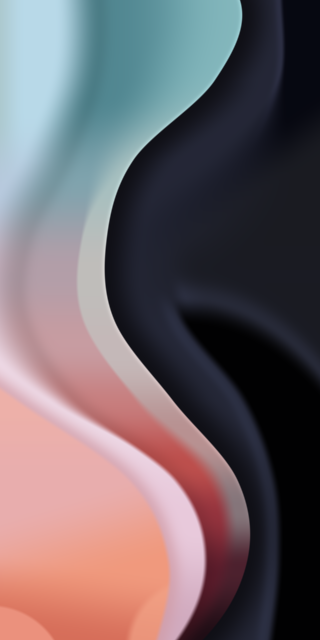
Reproduce this background procedurally as a Shadertoy shader.

```glsl
// Edge positions across the canvas, from above the top to below the bottom
const float[11] DARK_EDGE = float[11](.52, .75, .672, .417, .333, .357, .539, .742, .773, .633, .29);
const float[11] PALE_EDGE = float[11](.50, .64, .56, .352, .255, .26, .43, .672, .708, .586, .30);
const float[11] PINK_EDGE = float[11](.27, .31, .297, .208, .083, .073, .234, .555, .648, .56, .29);
const float[11] CORAL_EDGE = float[11](-1.1, -.95, -.8, -.65, -.5, -.29, .052, .404, .526, .49, .39);
const float[11] NAVY_EDGE = float[11](.86, .88, .878, .776, .60, .5, .45, .45, .45, .45, .45);
const float[11] HOLLOW_EDGE = float[11](.5, .5, .5, .5, .5, .5625, .755, .849, .865, .84, .8);

// Signed distance to a smooth spline x(y), positive on its right
float side(vec2 p, float[11] knots) {
    int i = int(clamp(floor(p.y * 4.0), 0.0, 7.0));
    float t = p.y * 4.0 - float(i);
    float a = knots[i], b = knots[i + 1], c = knots[i + 2], d = knots[i + 3];
    float k1 = c - a, k2 = 2.0 * a - 5.0 * b + 4.0 * c - d, k3 = 3.0 * (b - c) + d - a;
    float x = b + 0.5 * t * (k1 + t * (k2 + t * k3));
    float slope = 2.0 * (k1 + t * (2.0 * k2 + 3.0 * t * k3));
    return (p.x - x) / sqrt(1.0 + slope * slope);
}

// Adds the next stop of a colour ramp
void stop(inout vec3 color, vec3 next, float from, float to, float y) {
    color = mix(color, next, smoothstep(from, to, y));
}

float glow(float d, float width) {
    return exp(-d * d / (width * width));
}

vec3 valleyColor(vec2 p) {
    vec3 c = mix(vec3(.32, .53, .57), vec3(.46, .67, .70), smoothstep(.35, .7, p.x));
    stop(c, vec3(.50, .64, .68), .3, .58, p.y);
    stop(c, vec3(.70, .62, .66), .55, .85, p.y);
    stop(c, vec3(.78, .61, .63), .85, 1.08, p.y);
    stop(c, vec3(.78, .49, .49), 1.08, 1.28, p.y);
    stop(c, vec3(.74, .31, .30), 1.25, 1.45, p.y);
    stop(c, vec3(.58, .20, .24), 1.45, 1.62, p.y);
    stop(c, vec3(.36, .11, .17), 1.6, 1.8, p.y);
    stop(c, vec3(.22, .07, .11), 1.8, 2.0, p.y);
    return c;
}

vec3 ribbonColor(vec2 p) {
    vec3 c = mix(vec3(.67, .78, .80), vec3(.72, .85, .91), smoothstep(-.02, .08, p.x));
    stop(c, vec3(.72, .79, .87), .35, .62, p.y);
    stop(c, vec3(.83, .75, .81), .6, .85, p.y);
    stop(c, vec3(.93, .85, .90), .85, 1.15, p.y);
    stop(c, vec3(.91, .79, .86), 1.3, 1.6, p.y);
    stop(c, vec3(.82, .67, .75), 1.65, 1.95, p.y);
    return c;
}

vec3 paleColor(float y) {
    vec3 c = vec3(.52, .72, .74);
    stop(c, vec3(.65, .75, .75), .2, .55, y);
    stop(c, vec3(.75, .74, .73), .55, .85, y);
    stop(c, vec3(.77, .72, .72), .9, 1.1, y);
    stop(c, vec3(.72, .57, .57), 1.12, 1.35, y);
    stop(c, vec3(.52, .46, .48), 1.38, 1.58, y);
    stop(c, vec3(.30, .13, .18), 1.6, 1.77, y);
    stop(c, vec3(.12, .05, .08), 1.78, 2.0, y);
    return c;
}

vec3 coralColor(vec2 p, float aa) {
    vec3 c = mix(vec3(.93, .69, .66), vec3(.91, .68, .68), smoothstep(1.25, 1.5, p.y));
    stop(c, vec3(.94, .60, .49), 1.5, 1.8, p.y + .3 * (p.x - .35));
    stop(c, vec3(.84, .43, .35), 1.72, 1.97, p.y - .15 * p.x);
    // Soft discs in the lower corners
    float disc = length(p - vec2(-.03, 2.13)) - .24;
    c = mix(c, vec3(.92, .57, .49), smoothstep(aa, -aa - .006, disc));
    float petal = length(p - vec2(.62, 2.03)) - .22;
    return mix(c, vec3(.95, .64, .53), .7 * smoothstep(.015, -.015, petal));
}

vec3 darkColor(vec2 p, float d) {
    // Field behind the dark ribbon, lit below a diagonal fold
    float fold = p.y - .35 - .7 * (1.0 - p.x);
    vec3 field = mix(vec3(.025, .03, .065), vec3(.10, .105, .13), smoothstep(-.06, .13, fold));
    vec3 ribbon = mix(vec3(.06, .06, .085), vec3(.14, .15, .21), smoothstep(0.0, .12, d));
    float navy = side(p, NAVY_EDGE);
    float soft = mix(.008, .22, smoothstep(.2, .75, p.y));
    vec3 c = mix(ribbon, field, smoothstep(-soft, soft, navy) * smoothstep(1.05, .8, p.y));
    c += vec3(.03, .03, .05) * glow(navy + .01, .012) * smoothstep(.5, .2, p.y);
    // Black hollow with a lit upper rim
    float reach = max(p.x - .54, 0.0) / .46;
    float drop = p.y - .915 - .23 * pow(reach, 2.3);
    float hollow = side(p, HOLLOW_EDGE);
    c = mix(c, vec3(.10, .105, .135), smoothstep(0.0, .12, hollow) * smoothstep(.7, .9, p.y));
    c += vec3(.05, .055, .08) * glow(drop - .01, .045) * smoothstep(0.0, .05, hollow);
    c += vec3(.03, .035, .05) * glow(hollow + .02, .02) * smoothstep(.9, 1.0, p.y);
    return mix(c, vec3(.004, .004, .007), smoothstep(-.008, .022, hollow) * smoothstep(.01, .1, drop));
}

void mainImage(out vec4 fragColor, in vec2 fragCoord) {
    vec2 p = vec2(0.0, 2.0) + vec2(1.0, -2.0) * fragCoord / iResolution.xy;
    float aa = 1.0 / iResolution.x;
    float dark = side(p, DARK_EDGE), pale = side(p, PALE_EDGE);
    float pink = side(p, PINK_EDGE), coral = side(p, CORAL_EDGE);

    // Valley and the blue to pink ribbon on its left
    vec3 color = valleyColor(p) * (1.0 - .08 * glow(max(pink, 0.0), .03));
    float soft = mix(.14, .015, smoothstep(1.05, 1.4, p.y));
    color = mix(color, ribbonColor(p), smoothstep(aa, -soft, pink));

    // Pale band beside the dark edge
    float blur = mix(.16, .006, smoothstep(.15, .75, p.y)) + .025 * smoothstep(1.15, 1.5, p.y);
    color = mix(color, paleColor(p.y), smoothstep(-blur, blur, pale));
    color += .10 * glow(dark, .008) * smoothstep(1.7, 1.4, p.y);

    // Coral field under the shaded ribbon edge
    color = mix(color, vec3(.82, .61, .65), .7 * glow(coral, .035));
    color = mix(color, coralColor(p, aa), smoothstep(.006 + aa, -.006 - aa, coral));

    color = mix(color, darkColor(p, dark), smoothstep(-aa, aa, dark));
    fragColor = vec4(color, 1.0);
}
```
